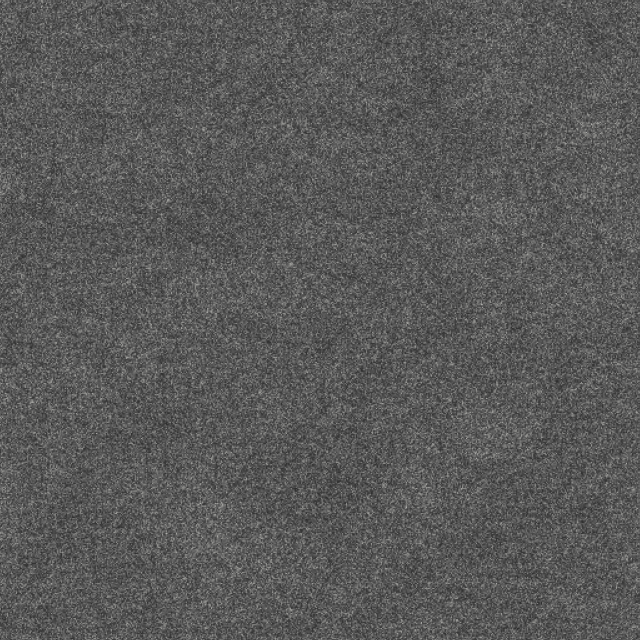
Give the GLSL for this texture, as a Shadertoy shader.

```glsl
// Dark grey felted cloth: fine speckled grain over faint threads and soft blotches.

const vec3  FELT_GREY      = vec3(0.345, 0.345, 0.344);
const vec3  HIGHLIGHT_TINT = vec3(1.0, 1.0, 0.985);

const float GRAIN_CELLS    = 512.0;  // speckles across the canvas
const float GRAIN_SHIFT    = 0.83;   // blends neighbouring speckles a little
const float GRAIN_DEPTH    = 0.61;   // for each of two summed layers
const float CLUMP_CELLS    = 170.0;
const float CLUMP_DEPTH    = 0.18;
const vec2  THREAD_CELLS   = vec2(30.0, 160.0);  // along, across
const float WEFT_DEPTH     = 0.10;
const float WARP_DEPTH     = 0.07;
const float BLOTCH_CELLS   = 9.0;
const int   BLOTCH_OCTAVES = 4;
const float BLOTCH_DEPTH   = 0.16;

// Integer hash of a grid cell, 0 to 1
float hash(vec2 cell, uint seed) {
    uvec2 q = uvec2(ivec2(cell));
    uint h = q.x * 1597334677u ^ q.y * 3812015801u ^ seed * 2654435769u;
    h = (h ^ (h >> 16)) * 2146121005u;
    h = (h ^ (h >> 15)) * 2221713035u;
    h ^= h >> 16;
    return float(h >> 8) / 16777216.0;
}

// Smooth value noise, centred on zero
float noise(vec2 p, uint seed) {
    vec2 cell = floor(p);
    vec2 f = smoothstep(0.0, 1.0, p - cell);
    float low  = mix(hash(cell, seed), hash(cell + vec2(1, 0), seed), f.x);
    float high = mix(hash(cell + vec2(0, 1), seed), hash(cell + vec2(1, 1), seed), f.x);
    return mix(low, high, f.y) - 0.5;
}

// Layered noise for the soft uneven patches
float blotches(vec2 p) {
    float sum = 0.0, weight = 0.5;
    for (int i = 0; i < BLOTCH_OCTAVES; i++) {
        sum += weight * noise(p, 11u + uint(i));
        p = p * 2.03 + 7.3;
        weight *= 0.8;
    }
    return sum;
}

void mainImage(out vec4 fragColor, in vec2 fragCoord) {
    vec2 uv = fragCoord / iResolution.y;

    // Fine grain, two layers for a rounder spread of tones, and its loose clumps
    vec2 grainPos = uv * GRAIN_CELLS + GRAIN_SHIFT;
    float tone = GRAIN_DEPTH * (noise(grainPos, 1u) + noise(grainPos, 5u));
    tone += CLUMP_DEPTH * noise(uv * CLUMP_CELLS, 2u);

    // Broken horizontal and vertical threads
    tone += WEFT_DEPTH * noise(uv * THREAD_CELLS, 3u);
    tone += WARP_DEPTH * noise(uv * THREAD_CELLS.yx, 4u);

    // Large soft variation
    tone += BLOTCH_DEPTH * blotches(uv * BLOTCH_CELLS);

    // Exponential tone keeps the light flecks brighter than the dark ones are deep
    vec3 color = FELT_GREY * exp(tone);
    color *= mix(vec3(1.0), HIGHLIGHT_TINT, smoothstep(0.1, 0.4, tone));
    fragColor = vec4(color, 1.0);
}
```
